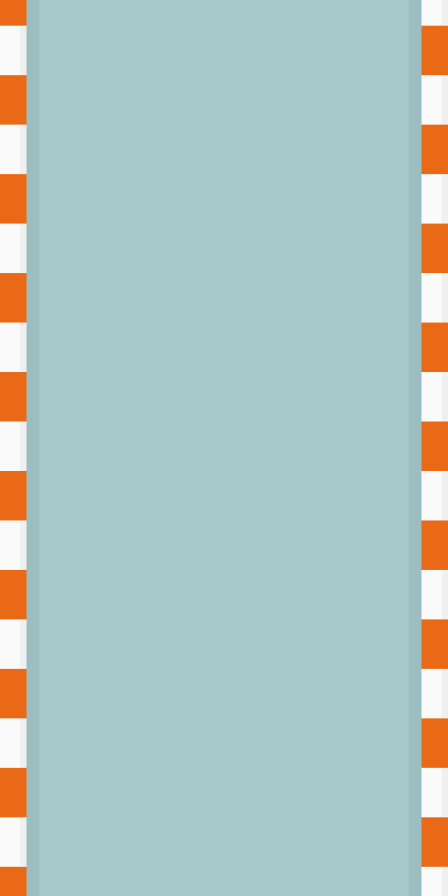
Give the GLSL for this background, as a Shadertoy shader.

```glsl
// A flat pale teal lane between two striped orange and white kerbs.
// Kerbs and their soft shadows are vertical bands in canvas units; the
// stripes are a repeated distance function, half a period apart per side.

const vec3 LANE   = vec3(0.651, 0.788, 0.796);
const vec3 SHADOW = vec3(0.612, 0.745, 0.753);
const vec3 ORANGE = vec3(0.914, 0.412, 0.086);
const vec3 WHITE  = vec3(0.980, 0.980, 0.980);

const float KERB_WIDTH   = 0.0592; // share of the canvas width
const float SHADOW_END   = 0.0875;
const float SHADE_WIDTH  = 0.0140;
const float BLOCK_HEIGHT = 0.05522; // share of the canvas height
const float FIRST_EDGE   = 0.0326;

// Coverage of the positive side of an edge, smoothed over one pixel
float cover(float dist, float pixel) {
    return clamp(dist / pixel + 0.5, 0.0, 1.0);
}

// Signed distance to alternating blocks, positive inside the white ones
float blockDistance(float y, float blockHeight) {
    float phase = fract(y / (2.0 * blockHeight) + 0.25);
    return (0.25 - abs(phase - 0.5)) * 2.0 * blockHeight;
}

// Striped kerb colour, slightly darker along its right-hand rim
vec3 kerbColor(vec2 uv, vec2 pixel, float offset, float rightRim) {
    float white = cover(blockDistance(uv.y - offset, BLOCK_HEIGHT), pixel.y);
    float rim = cover(uv.x - rightRim + SHADE_WIDTH, pixel.x);
    return mix(ORANGE, WHITE, white) * (1.0 - 0.04 * rim * white);
}

void mainImage(out vec4 fragColor, in vec2 fragCoord) {
    vec2 pixel = 1.0 / iResolution.xy;
    vec2 uv = fragCoord * pixel;
    float sideDistance = min(uv.x, 1.0 - uv.x);
    bool onRight = uv.x > 0.5;

    // Lane with a shadow strip beside each kerb
    vec3 color = mix(LANE, SHADOW, cover(SHADOW_END - sideDistance, pixel.x));

    // Kerbs, with opposite stripes left and right
    float offset = FIRST_EDGE + (onRight ? BLOCK_HEIGHT : 0.0);
    float rightRim = onRight ? 1.0 : KERB_WIDTH;
    vec3 kerb = kerbColor(uv, pixel, offset, rightRim);
    color = mix(color, kerb, cover(KERB_WIDTH - sideDistance, pixel.x));

    fragColor = vec4(color, 1.0);
}
```
